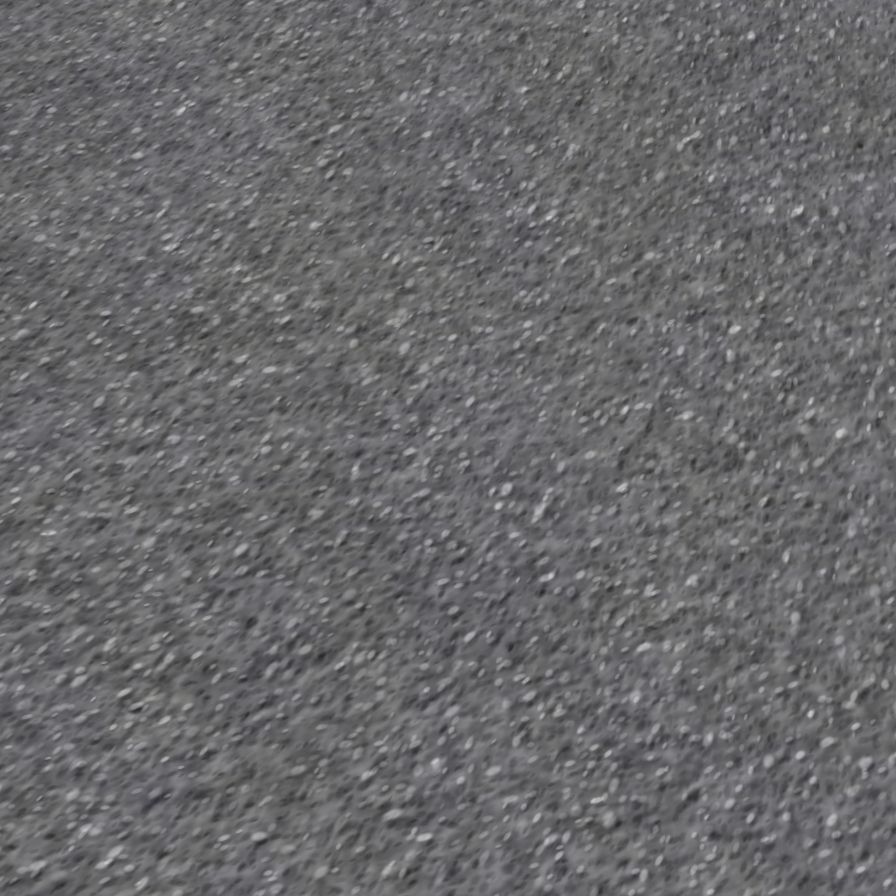
This texture is drawn by a Shadertoy shader. Its source:

```glsl
// Worn grey asphalt seen at a slant: a soft streaked binder covered with
// scattered, tilted stone chips, a few pale pebbles and dark pits.
// Chips are jittered-grid ellipses that shrink towards the top edge.

#define BASE_TONE 0.412
#define NEAR_SCALE 1.28
#define FAR_SCALE 0.76
#define COARSE_CHIPS 68.0
#define FINE_CHIPS 108.0
#define COARSE_GAIN 0.31
#define FINE_GAIN 0.25
#define STREAK_GAIN 0.15
#define PEBBLE_GAIN 0.20
#define PIT_GAIN 0.16
#define LEFT_TILT 0.45
#define RIGHT_TILT 0.90

float hash(vec2 p) {
    return fract(sin(dot(p, vec2(127.1, 311.7))) * 43758.5453);
}

mat2 rotation(float angle) {
    float c = cos(angle), s = sin(angle);
    return mat2(c, -s, s, c);
}

float valueNoise(vec2 p) {
    vec2 cell = floor(p), f = fract(p);
    f = f * f * (3.0 - 2.0 * f);
    float low = mix(hash(cell), hash(cell + vec2(1.0, 0.0)), f.x);
    float high = mix(hash(cell + vec2(0.0, 1.0)), hash(cell + 1.0), f.x);
    return mix(low, high, f.y);
}

// Soft-edged ellipse, wide along its local x axis
float chipMask(vec2 offset, float size, float slimness) {
    float d = length(offset * vec2(1.0, slimness)) / size;
    return 1.0 - smoothstep(0.35, 1.0, d);
}

// Sum of chips, each with a shaded side; share below 1 keeps only some
float scatterChips(vec2 ground, float density, float size, float share, float seed) {
    vec2 p = ground * density;
    vec2 home = floor(p);
    float sum = 0.0;
    for (int y = -1; y <= 1; y++) {
        for (int x = -1; x <= 1; x++) {
            vec2 cell = home + vec2(x, y);
            vec2 key = cell + seed;
            float pick = hash(key);
            vec2 jitter = vec2(hash(key + 17.3), hash(key + 41.9));
            vec2 center = cell + 0.1 + 0.8 * jitter;

            float across = clamp(center.x / density + 0.5, 0.0, 1.0);
            float tilt = mix(LEFT_TILT, RIGHT_TILT, across);
            tilt += 0.8 * (hash(key + 63.7) - 0.5);
            float radius = size * mix(0.7, 1.25, hash(key + 88.1));
            float slimness = mix(1.4, 2.5, hash(key + 29.6));

            // Many slightly dark chips, few bright ones
            float weight = pow(pick, 3.0) - 0.25;
            if (share < 1.0) {
                weight = step(1.0 - share, pick) * mix(0.5, 1.0, jitter.x);
            }
            vec2 local = rotation(tilt) * (p - center);
            float lit = chipMask(local, radius, slimness);
            float shade = chipMask(local + vec2(0.0, 0.55 * radius), radius, slimness);
            sum += weight * (lit - 0.3 * shade);
        }
    }
    return sum;
}

void mainImage(out vec4 fragColor, in vec2 fragCoord) {
    vec2 uv = fragCoord / iResolution.y;

    // Perspective ground coordinates, larger chips near the bottom
    float scale = mix(NEAR_SCALE, FAR_SCALE, uv.y);
    vec2 ground = vec2((uv.x - 0.5) / scale,
                       log(NEAR_SCALE / scale) / (NEAR_SCALE - FAR_SCALE));

    // Binder: slanted streaks and broad blotches
    vec2 slanted = rotation(0.62) * ground;
    float streaks = valueNoise(slanted * vec2(70.0, 135.0) + 9.0) - 0.5;
    streaks += 0.6 * (valueNoise(slanted * vec2(120.0, 210.0) + 57.0) - 0.5);
    float blotches = valueNoise(ground * 7.0 + 31.0) - 0.5;
    blotches += 0.7 * (valueNoise(ground * 17.0 + 73.0) - 0.5);

    // Stone chips
    float detail = STREAK_GAIN * streaks;
    detail += COARSE_GAIN * scatterChips(ground, COARSE_CHIPS, 0.62, 1.0, 3.0);
    detail += FINE_GAIN * scatterChips(ground, FINE_CHIPS, 0.64, 1.0, 211.0);
    detail += PEBBLE_GAIN * scatterChips(ground, 22.0, 0.25, 0.08, 419.0);
    detail -= PIT_GAIN * scatterChips(ground, 25.0, 0.32, 0.06, 631.0);

    float contrast = mix(1.12, 0.88, uv.y);
    float tone = BASE_TONE + 0.03 * blotches + contrast * detail;
    tone = clamp(tone, 0.17, 0.76);

    // Cool grey with faint brownish patches
    float warmth = valueNoise(ground * 11.0 + 140.0);
    warmth = mix(warmth, valueNoise(ground * 60.0 + 260.0), 0.5);
    vec3 coolTint = vec3(-0.002, -0.004, 0.020);
    vec3 warmTint = vec3(0.003, 0.001, -0.008);
    vec3 color = vec3(tone) + mix(coolTint, warmTint, warmth);

    fragColor = vec4(color, 1.0);
}
```
